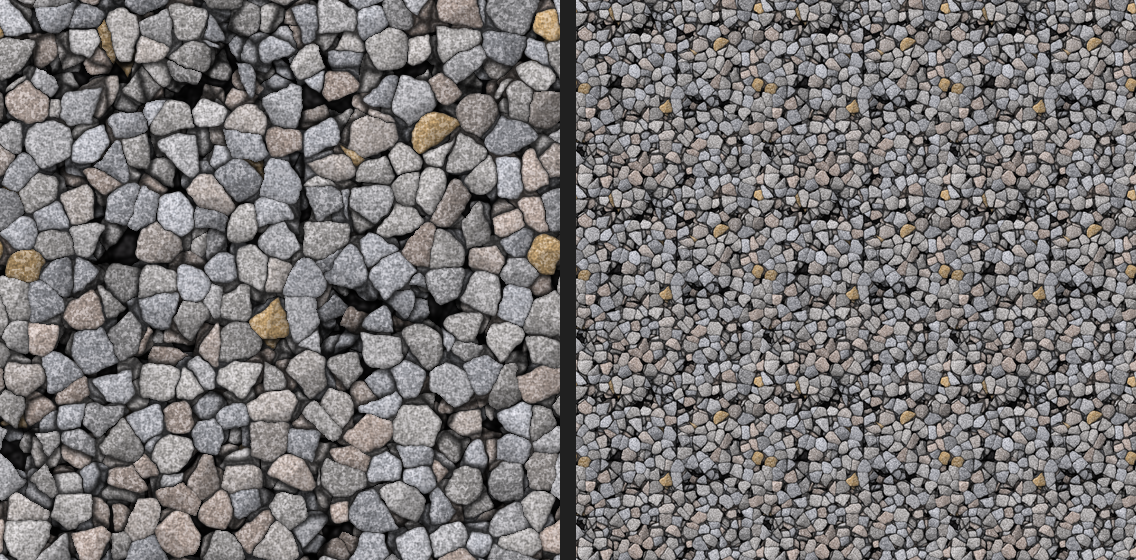
Left, the tile; right, the same tile 3 across and 3 down.
A WebGL 2 fragment shader for this texture:

```glsl
#version 300 es
precision highp float;
// Bed of crushed grey gravel: three wrapped layers of stones drawn bottom to top.
// Each stone is a cell of a power diagram, trimmed by random flat cuts, with rounded
// corners, creased faces, contact shadow and patchy mineral grain.

uniform vec2 u_resolution;
out vec4 outColor;

const int LAYERS = 3;
const float TOP_COUNT = 17.0;      // stones per side in the top layer
const float COUNT_STEP = 2.0;      // extra stones per side for each lower layer
const float JITTER = 0.90;
const float SIZE_SPREAD = 0.46;
const float CORNER_SHARPNESS = 25.0;
const float DROPPED_SHARE = 0.17;  // cells left open to show the layer below
const float BEVEL_WIDTH = 0.10;
const float GRAIN = 0.50;
const float OCHRE_SHARE = 0.025;
const vec3 LIGHT = vec3(-0.26, 0.50, 0.82);
const vec3 COOL = vec3(0.600, 0.606, 0.632);
const vec3 NEUTRAL = vec3(0.632, 0.620, 0.615);
const vec3 WARM = vec3(0.655, 0.595, 0.565);
const vec3 OCHRE = vec3(0.720, 0.600, 0.430);
const vec3 SCUFF = vec3(0.790, 0.780, 0.795);
const vec3 SOIL = vec3(0.140, 0.135, 0.140);

vec3 hash3(vec2 cell, float period, int seed) {
    uvec3 v = uvec3(uvec2(mod(cell, period)), uint(seed));
    v = v * 1664525u + 1013904223u;
    v.x += v.y * v.z; v.y += v.z * v.x; v.z += v.x * v.y;
    v ^= v >> 16u;
    v.x += v.y * v.z; v.y += v.z * v.x; v.z += v.x * v.y;
    return vec3(v >> 8u) / 16777216.0;
}

float corner(vec2 cell, vec2 offset, vec2 f, float period, int seed) {
    return dot(hash3(cell + offset, period, seed).xy * 2.0 - 1.0, f - offset);
}

// Gradient noise over the unit square that wraps after a whole number of cells.
float noise(vec2 uv, float period, int seed) {
    vec2 p = uv * period, cell = floor(p), f = p - cell;
    vec2 s = f * f * f * (f * (f * 6.0 - 15.0) + 10.0);
    vec2 e = vec2(1.0, 0.0);
    return mix(mix(corner(cell, e.yy, f, period, seed), corner(cell, e.xy, f, period, seed), s.x),
               mix(corner(cell, e.yx, f, period, seed), corner(cell, e.xx, f, period, seed), s.x), s.y);
}

// xy: centre, z: power distance from p
vec3 site(vec2 p, vec2 cell, float count, int seed) {
    vec3 r = hash3(cell, count, seed);
    vec2 centre = cell + 0.5 + (r.xy - 0.5) * JITTER;
    return vec3(centre, dot(p - centre, p - centre) - SIZE_SPREAD * (r.z - 0.5));
}

vec3 stoneTint(vec3 r) {
    vec3 tint = mix(COOL, NEUTRAL, smoothstep(0.20, 0.50, r.x));
    tint = mix(tint, WARM, smoothstep(0.65, 0.95, r.x));
    tint = mix(tint, OCHRE, step(1.0 - OCHRE_SHARE, r.y));
    return tint * mix(0.83, 1.13, r.z);
}

// Lays one layer of stones and its shadow over the colour below.
vec3 layStones(vec3 below, vec2 uv, vec2 warped, int layer) {
    float count = TOP_COUNT + COUNT_STEP * float(layer);
    int seed = 10 * layer + 20;
    vec2 p = warped * count, home = floor(p), id = home;
    vec3 best = vec3(0.0, 0.0, 1e3);
    for (int k = 0; k < 25; k++) {
        vec2 cell = home + vec2(k % 5 - 2, k / 5 - 2);
        vec3 s = site(p, cell, count, seed);
        if (s.z < best.z) { best = s; id = cell; }
    }
    vec3 shape = hash3(id, count, seed + 1), look = hash3(id, count, seed + 2);
    vec3 pose = hash3(id, count, seed + 3);

    // Soft minimum over the borders to neighbours; its gradient comes along.
    float sum = 1e-9;
    vec2 inward = vec2(0.0);
    for (int k = 0; k < 25; k++) {
        vec2 cell = home + vec2(k % 5 - 2, k / 5 - 2);
        if (cell == id) continue;
        vec3 s = site(p, cell, count, seed);
        vec2 away = best.xy - s.xy;
        float w = exp(-CORNER_SHARPNESS * (s.z - best.z) / (2.0 * length(away)));
        sum += w;
        inward += w * normalize(away);
    }
    float border = -log(sum) / CORNER_SHARPNESS;

    // Flat cuts make long, wedge-like and angular stones.
    for (int k = 0; k < 4; k++) {
        float angle = 6.2832 * (shape.x + 0.25 * float(k)) + 0.7 * sin(9.0 * shape.y + 2.0 * float(k));
        vec2 dir = vec2(cos(angle), sin(angle));
        float reach = (k % 2 == 0) ? mix(0.36, 0.75, pose.x) : mix(0.55, 0.90, pose.y);
        float w = exp(-CORNER_SHARPNESS * (reach - dot(p - best.xy, dir)));
        sum += w;
        inward -= w * dir;
    }
    float depth = -log(sum) / CORNER_SHARPNESS;
    float gap = shape.z < DROPPED_SHARE ? 2.0 : mix(-0.022, 0.022, pose.z);
    float inside = depth - gap;

    // Contact shadow on whatever lies below
    float outside = min(-inside, max(border, 0.0) + 0.02);
    below *= mix(0.26, 0.98, smoothstep(0.0, 0.22, outside));

    // Surface: angular patches of pale scuffing over mottled grain
    vec2 torn = uv + 0.005 * vec2(noise(uv, 90.0, seed + 7), noise(uv, 90.0, seed + 8));
    float blotch = noise(torn, 60.0, seed + 4), grit = noise(torn, 128.0, seed + 5);
    float fine = noise(uv, 250.0, seed + 6);
    float patches = 0.6 * blotch + 0.7 * grit + 0.5 * fine;
    float vein = 1.0 - smoothstep(0.0, 0.09, abs(blotch + 0.4 * grit));
    vec3 albedo = stoneTint(look) * (1.0 + GRAIN * (0.3 * blotch + 0.6 * grit + 0.9 * fine));
    albedo = mix(albedo, SCUFF, 0.38 * smoothstep(0.02, 0.22, patches) + 0.16 * vein);

    // Rounded rim, two creased top faces and overhead light
    float rim = exp(-max(inside, 0.0) / BEVEL_WIDTH);
    float turn = 6.2832 * look.y * 7.0;
    vec2 across = vec2(cos(turn), sin(turn));
    float crease = dot(p - best.xy, across) - 0.25 * (pose.x - 0.3);
    vec2 slope = -inward / sum * rim * 0.70 + (pose.yz - 0.5) * 0.35
               + across * 0.38 * smoothstep(-0.05, 0.07, crease + 0.15 * blotch) + 0.25 * vec2(blotch, grit);
    float diffuse = max(dot(normalize(vec3(slope, 1.0)), LIGHT), 0.0);
    float occlusion = mix(0.55, 1.0, smoothstep(-0.03, 0.08, inside));
    vec3 stone = albedo * (0.41 + 0.74 * diffuse) * occlusion * (1.0 - 0.06 * float(layer));
    float edge = 0.7 * count / u_resolution.y;
    return mix(below, stone, smoothstep(-edge, edge, inside));
}

void main() {
    vec2 uv = gl_FragCoord.xy / u_resolution;
    vec2 warped = uv + 0.0070 * vec2(noise(uv, 30.0, 1), noise(uv, 30.0, 2))
                     + 0.0032 * vec2(noise(uv, 80.0, 3), noise(uv, 80.0, 4));
    vec3 color = SOIL * (1.0 + noise(uv, 96.0, 5));
    for (int layer = LAYERS - 1; layer >= 0; layer--) color = layStones(color, uv, warped, layer);
    outColor = vec4(clamp(color, 0.0, 1.0), 1.0);
}
```
